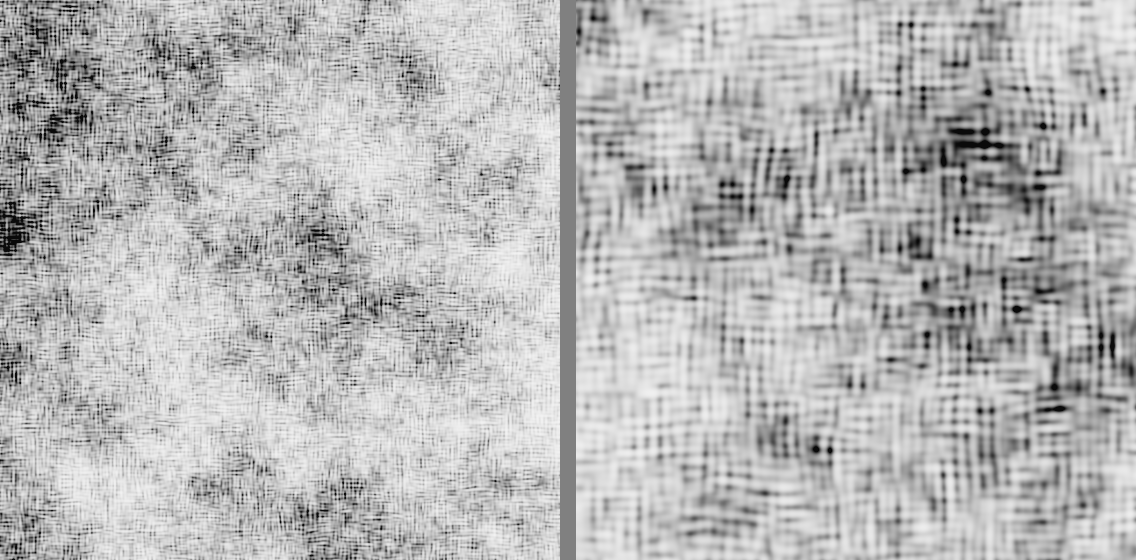
Left: the whole. Right: its middle third, enlarged.
Give the GLSL for this texture, as a WebGL 2 fragment shader.

```glsl
#version 300 es
precision highp float;
// Mottled grey clouds with a fine woven grain of short horizontal and vertical threads.

uniform vec2 u_resolution;
out vec4 fragColor;

// Random value from -1 to 1 for a lattice cell.
float hash(vec2 cell) {
    uvec2 q = uvec2(ivec2(cell)) * uvec2(1597u, 3571u);
    uint n = (q.x ^ (q.y << 7)) * 27183u + q.y;
    n = (n ^ (n >> 15)) * 73244475u;
    n = (n ^ (n >> 16)) * 73244475u;
    n ^= n >> 16;
    return float(n & 65535u) / 32767.5 - 1.0;
}

// Smooth value noise, -1 to 1.
float noise(vec2 p) {
    vec2 cell = floor(p);
    vec2 f = fract(p);
    f = f * f * (3.0 - 2.0 * f);
    float low = mix(hash(cell), hash(cell + vec2(1, 0)), f.x);
    float high = mix(hash(cell + vec2(0, 1)), hash(cell + vec2(1, 1)), f.x);
    return mix(low, high, f.y);
}

// Blotches from a third of the canvas down to small specks.
float clouds(vec2 p) {
    const mat2 turn = mat2(0.8, 0.6, -0.6, 0.8);
    float sum = 0.0;
    float amplitude = 1.0;
    p = p * 3.2 + 11.3;
    for (int octave = 0; octave < 6; octave++) {
        sum += amplitude * noise(p);
        p = turn * p * 2.03 + 17.7;
        amplitude *= 0.82;
    }
    return sum;
}

// Short straight threads along x: loose fibres plus an evenly spaced weave
// whose signed strength breaks the lines.
float threads(vec2 p) {
    float fibres = noise(p * vec2(85.0, 250.0) + 5.0);
    float strength = noise(p * vec2(52.0, 78.0) + 41.0);
    float spacing = 130.0 * p.y + 0.35 * noise(p * 22.0 + 3.0);
    return 0.7 * fibres + 1.0 * strength * sin(6.2832 * spacing);
}

void main() {
    vec2 p = gl_FragCoord.xy / min(u_resolution.x, u_resolution.y);

    // Both thread directions cross, one slightly stronger in each patch.
    float direction = 0.35 * noise(p * 24.0 + 63.0);
    float grain = (1.0 + direction) * threads(p) + (1.0 - direction) * threads(p.yx + 7.0);
    grain = 1.05 * grain + 0.3 * noise(p * 170.0 + 29.0);

    // Density is heavier to the left and lighter at the lower right.
    float drift = 1.25 * (0.5 - p.x) + 0.2 * (p.y - 0.5);
    float density = 1.12 * clouds(p) + drift + grain;

    // Exponential response: pale areas stay soft, dark areas gain contrast.
    float tone = 0.97 - 0.222 * exp(0.58 * density);
    fragColor = vec4(vec3(clamp(tone, 0.04, 0.95)), 1.0);
}
```
